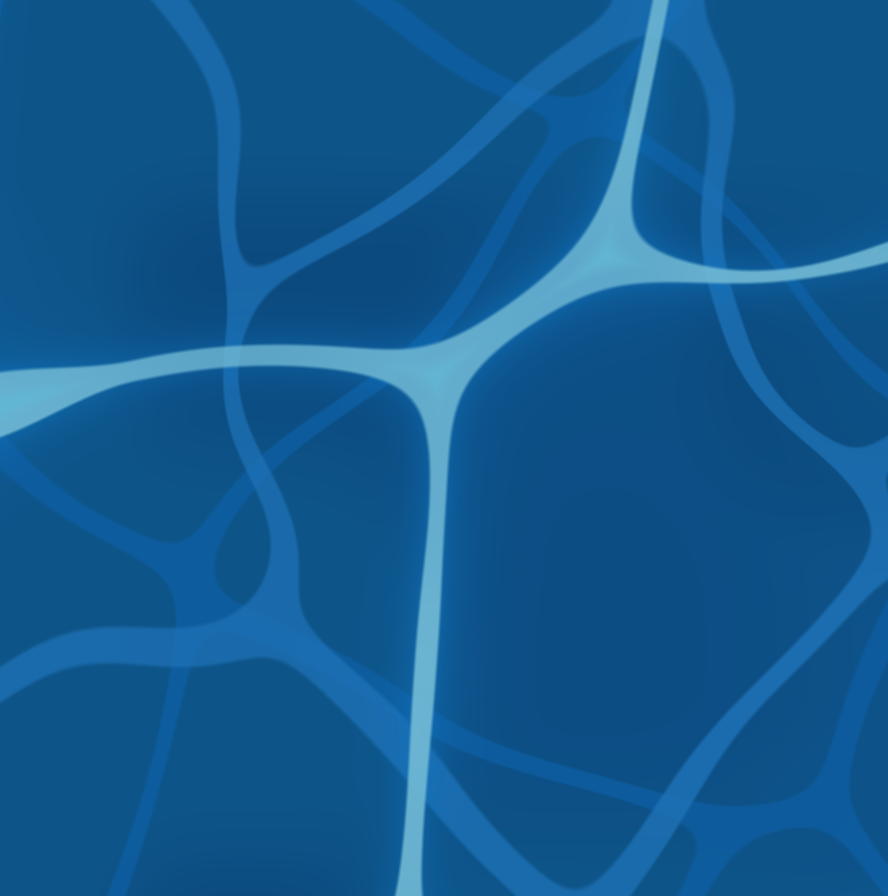
Write a WebGL 2 fragment shader that draws this texture.

```glsl
#version 300 es
precision highp float;
// Layered webs of light on deep blue water, with one bright glowing web on top.

#define BRIGHT_CELL 0.78
#define RIBBON_CELL 0.57
#define FAINT_CELL 0.62
#define BRIGHT_WIDTH 0.0098
#define RIBBON_WIDTH 0.0125
#define FAINT_WIDTH 0.0110
#define BRIGHT_FILLET 36.0
#define WEB_FILLET 52.0
#define EDGE_SOFTNESS 0.0026
#define GLOW_REACH 0.023
#define GLOW_STRENGTH 0.36

uniform vec2 u_resolution;
out vec4 fragColor;

vec2 hash22(vec2 p) {
    vec3 q = fract(p.xyx * vec3(0.1031, 0.1030, 0.0973));
    q += dot(q, q.yzx + 33.33);
    return fract((q.xx + q.yz) * q.zy);
}

// Two independent smooth noise channels, each from 0 to 1
vec2 noise2(vec2 p) {
    vec2 i = floor(p), f = fract(p);
    vec2 u = f * f * f * (f * (f * 6.0 - 15.0) + 10.0);
    i += 57.0;
    return mix(mix(hash22(i), hash22(i + vec2(1, 0)), u.x),
               mix(hash22(i + vec2(0, 1)), hash22(i + vec2(1, 1)), u.x), u.y);
}

vec2 rotate(vec2 p, float angle) {
    float c = cos(angle), s = sin(angle);
    return vec2(c * p.x - s * p.y, s * p.x + c * p.y);
}

vec2 warp(vec2 p, float amount, float frequency, float seed) {
    return p + amount * (noise2(p * frequency + seed) - 0.5);
}

// Seed of a cell on a sheared, jittered lattice
vec2 cellSeed(vec2 id, float shear, float jitter, float seed) {
    vec2 s = id + 0.5 + jitter * (hash22(id + seed) - 0.5);
    return vec2(s.x + shear * s.y, s.y);
}

// Distance to the cell borders, blended so that junctions swell
float webDistance(vec2 p, float cell, float shear, float jitter, float fillet, float seed) {
    p /= cell;
    vec2 id = floor(vec2(p.x - shear * p.y, p.y));
    vec2 nearest = vec2(0.0), nearestId = id;
    float best = 1e5;
    for (int j = -2; j <= 2; j++)
    for (int i = -2; i <= 2; i++) {
        vec2 n = id + vec2(i, j);
        vec2 r = cellSeed(n, shear, jitter, seed) - p;
        if (dot(r, r) < best) {
            best = dot(r, r);
            nearest = r;
            nearestId = n;
        }
    }
    float total = 0.0;
    for (int j = -2; j <= 2; j++)
    for (int i = -2; i <= 2; i++) {
        if (i == 0 && j == 0) continue;
        vec2 r = cellSeed(nearestId + vec2(i, j), shear, jitter, seed) - p;
        float border = dot(0.5 * (nearest + r), normalize(r - nearest));
        total += exp(-fillet * cell * border);
    }
    return -log(max(total, 1e-20)) / fillet;
}

float cover(float d) {
    float soft = max(EDGE_SOFTNESS, 0.75 / u_resolution.y);
    return 1.0 - smoothstep(-soft, soft, d);
}

void main() {
    vec2 p = gl_FragCoord.xy / u_resolution.y;
    vec2 tone = noise2(p * 2.6 + 4.3);
    vec2 swell = noise2(p * 5.0 + 11.7);

    // Water with soft dark pools and a few paler drifts
    vec3 color = mix(vec3(0.04, 0.275, 0.48), vec3(0.052, 0.328, 0.535),
                     smoothstep(0.15, 0.55, tone.x));
    color = mix(color, vec3(0.06, 0.36, 0.59), 0.35 * smoothstep(0.6, 0.9, tone.y));

    // Faint deep web
    vec2 deep = rotate(warp(p, 0.12, 2.7, 31.0) - vec2(0.2, 0.3), 0.45);
    float faint = webDistance(deep, FAINT_CELL, 0.22, 0.4, WEB_FILLET, 71.0);
    faint -= FAINT_WIDTH * (0.7 + 0.6 * swell.y);
    color = mix(color, vec3(0.05, 0.37, 0.64), 0.75 * cover(faint));

    // Winding middle ribbons, steep diagonals both ways
    vec2 winding = warp(p, 0.21, 3.1, 17.0) - vec2(0.35, 0.55);
    winding = rotate(winding * vec2(1.1, 0.8), -0.75);
    float ribbon = webDistance(winding, RIBBON_CELL, 0.22, 0.4, WEB_FILLET, 23.0);
    ribbon -= RIBBON_WIDTH * (0.65 + 0.7 * swell.x);
    color = mix(color, vec3(0.12, 0.45, 0.72), (0.62 + 0.22 * tone.y) * cover(ribbon));

    // Bright web and its halo: leaning uprights, gently rising cross lines
    vec2 surface = warp(p, 0.06, 2.6, 43.0) - vec2(0.61, 0.67);
    surface.x -= 0.17 * surface.y;
    surface.y -= 0.2 * surface.x - 0.05 * sin(6.0 * surface.x);
    float bright = webDistance(surface, BRIGHT_CELL, 0.14, 0.12, BRIGHT_FILLET, 5.0);
    bright -= BRIGHT_WIDTH * (0.65 + 0.7 * swell.y);
    bright -= 0.025 * (1.0 - smoothstep(-0.02, 0.15, p.x));
    float halo = exp(-max(bright, 0.0) / GLOW_REACH) * (0.5 + tone.y);
    color = mix(color, vec3(0.06, 0.46, 0.76), GLOW_STRENGTH * halo);
    float core = smoothstep(0.01, 0.035, -bright);
    vec3 light = mix(vec3(0.46, 0.74, 0.84), vec3(0.41, 0.74, 0.85), core);
    color = mix(color, light, mix(0.74 + 0.16 * swell.x, 0.93, core) * cover(bright));

    fragColor = vec4(color, 1.0);
}
```
